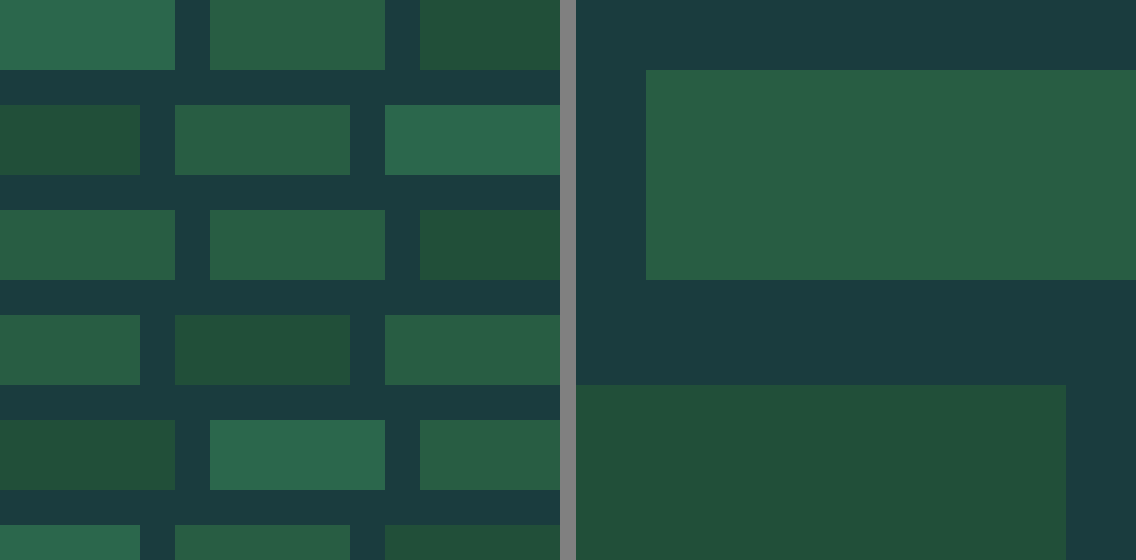
Left, the full canvas; right, a detail of the centre.
This pattern is drawn by a Shadertoy shader. Its source:

```glsl
const float UNITS = 16.0;                // grid units across the canvas
const vec2 BRICK = vec2(5.0, 2.0);       // brick size in units
const float GAP = 1.0;                   // mortar width in units
const float ROW_SHIFT = 1.0;             // leftward offset of odd rows

const vec3 MORTAR = vec3(0.102, 0.235, 0.243);
const vec3 DARK   = vec3(0.130, 0.310, 0.224);
const vec3 MEDIUM = vec3(0.155, 0.366, 0.264);
const vec3 LIGHT  = vec3(0.169, 0.404, 0.298);

const float TONE_DRIFT = 1.2;            // columns a tone moves per row
const float DARK_PHASE = 1.9;
const float LIGHT_PHASE = 0.5;

// True for one brick in three, drifting sideways from row to row
bool onDiagonal(vec2 cell, float phase) {
    return mod(cell.x + floor(TONE_DRIFT * cell.y + phase), 3.0) < 0.5;
}

vec3 brickColor(vec2 cell) {
    if (onDiagonal(cell, DARK_PHASE)) return DARK;
    // Light bricks skip two rows in every five
    bool lightRow = mod(cell.y + 1.0, 5.0) < 2.5;
    return lightRow && onDiagonal(cell, LIGHT_PHASE) ? LIGHT : MEDIUM;
}

void mainImage(out vec4 fragColor, in vec2 fragCoord) {
    float pixel = UNITS / iResolution.y;
    vec2 p = vec2(fragCoord.x, iResolution.y - fragCoord.y) * pixel;

    // Running bond, rows counted from the top
    vec2 pitch = BRICK + GAP;
    p += 0.5 * GAP;
    float row = floor(p.y / pitch.y);
    p.x += ROW_SHIFT * mod(row, 2.0);
    vec2 cell = vec2(floor(p.x / pitch.x), row);

    // Smoothed brick coverage
    vec2 inset = 0.5 * BRICK - abs(p - (cell + 0.5) * pitch);
    vec2 cover = clamp(inset / pixel + 0.5, 0.0, 1.0);

    fragColor = vec4(mix(MORTAR, brickColor(cell), cover.x * cover.y), 1.0);
}
```
